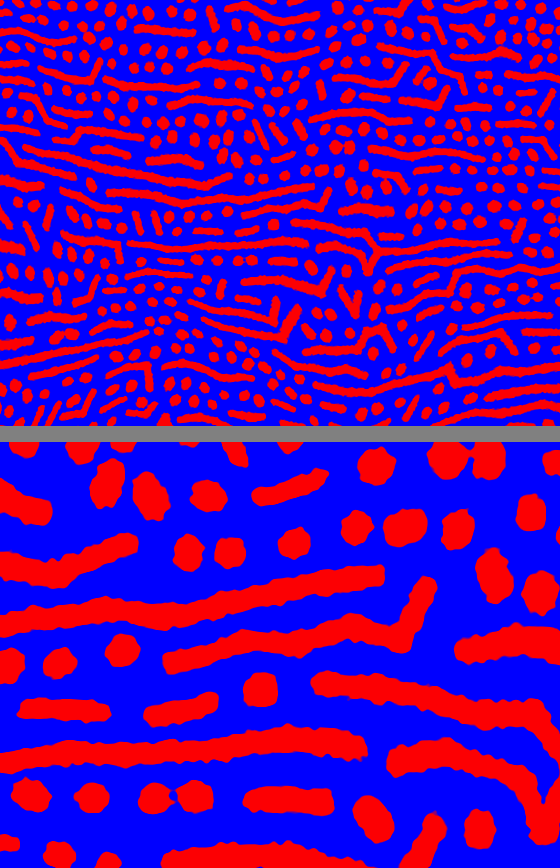
Top: the whole. Bottom: its middle third, enlarged.
This pattern is drawn by a WebGL 1 fragment shader. Its source:

```glsl
precision highp float;
// Reaction-diffusion pattern: red spots and winding worms on blue.
uniform vec2 u_resolution;

float hash(vec2 p) {
  return fract(sin(dot(p, vec2(127.1, 311.7))) * 43758.545);
}

float noise(vec2 p) {
  vec2 i = floor(p), f = fract(p);
  f = f * f * (3.0 - 2.0 * f);
  return mix(mix(hash(i), hash(i + vec2(1.0, 0.0)), f.x),
             mix(hash(i + vec2(0.0, 1.0)), hash(i + 1.0), f.x), f.y);
}

float segmentDistance(vec2 p, vec2 a, vec2 b) {
  vec2 ab = b - a;
  float t = clamp(dot(p - a, ab) / max(dot(ab, ab), 1e-8), 0.0, 1.0);
  return length(p - a - ab * t);
}

float smoothMin(float a, float b, float k) {
  float h = max(k - abs(a - b), 0.0) / k;
  return min(a, b) - h * h * k * 0.25;
}

// Jittered position of a node in the sheared hexagonal lattice.
vec2 nodePosition(vec2 cell) {
  vec2 jitter = vec2(hash(cell + 3.3), hash(cell + 8.7)) - 0.5;
  return (vec2(cell.x + 0.5 * cell.y, cell.y) + 0.36 * jitter) * vec2(0.044, 0.040);
}

// Lattice step to the next node of a worm, or zero when there is none.
vec2 linkFrom(vec2 cell) {
  float run = noise(vec2(cell.x * 0.33 + cell.y * 0.165, cell.y * 7.0));
  float region = noise(cell * 0.17 + 19.0) - 0.5;
  if (run + 0.3 * region < 0.5) return vec2(0.0);
  float turn = hash(cell + 40.6);
  if (turn < 0.11) return vec2(0.0, 1.0);
  if (turn > 0.89) return vec2(1.0, -1.0);
  return vec2(1.0, 0.0);
}

bool linksTo(vec2 cell, vec2 stepTo) {
  return distance(linkFrom(cell - stepTo), stepTo) < 0.1;
}

// Distance to the outline of one node: a worm piece or a lone spot.
float nodeShape(vec2 p, vec2 cell) {
  vec2 a = nodePosition(cell);
  vec2 link = linkFrom(cell);
  bool linked = dot(link, link) > 0.5;
  // A turning worm stops short of a worm that already runs there.
  if (linked && abs(link.y) > 0.5)
    linked = !linksTo(cell + link, vec2(1.0, 0.0));
  if (linked)
    return segmentDistance(p, a, nodePosition(cell + link)) - 0.0087;
  if (linksTo(cell, vec2(1.0, 0.0)) || linksTo(cell, vec2(0.0, 1.0)) ||
      linksTo(cell, vec2(1.0, -1.0)))
    return 1.0;
  float angle = 6.283 * hash(cell + 5.1);
  vec2 stretch = 0.006 * pow(hash(cell + 2.9), 2.0) * vec2(cos(angle), sin(angle));
  return segmentDistance(p, a - stretch, a + stretch) - 0.0115 - 0.0015 * hash(cell + 6.4);
}

void main() {
  vec2 uv = gl_FragCoord.xy / u_resolution.y;

  // Tilt the rows slowly, then make them undulate.
  vec2 p = uv;
  p.y += 0.17 * noise(uv * vec2(2.3, 1.4) + 11.0);
  p.y += 0.050 * noise(uv * vec2(7.5, 4.0) + 5.0);
  p.y += 0.014 * noise(uv * vec2(17.0, 11.0) + 2.0);
  p.x += 0.050 * noise(uv * vec2(3.0, 6.0) + 31.0);

  vec2 base;
  base.y = floor(p.y / 0.040 + 0.5);
  base.x = floor(p.x / 0.044 - 0.5 * base.y + 0.5);

  float d = 1.0;
  for (int j = -1; j <= 1; j++) {
    for (int i = -2; i <= 2; i++) {
      d = smoothMin(d, nodeShape(p, base + vec2(float(i), float(j))), 0.006);
    }
  }

  // Ragged outline.
  d += 0.0036 * (noise(uv * 190.0) - 0.5);

  float red = clamp(0.5 - d * u_resolution.y * 0.9, 0.0, 1.0);
  gl_FragColor = vec4(mix(vec3(0.0, 0.0, 1.0), vec3(0.99, 0.0, 0.01), red), 1.0);
}
```
